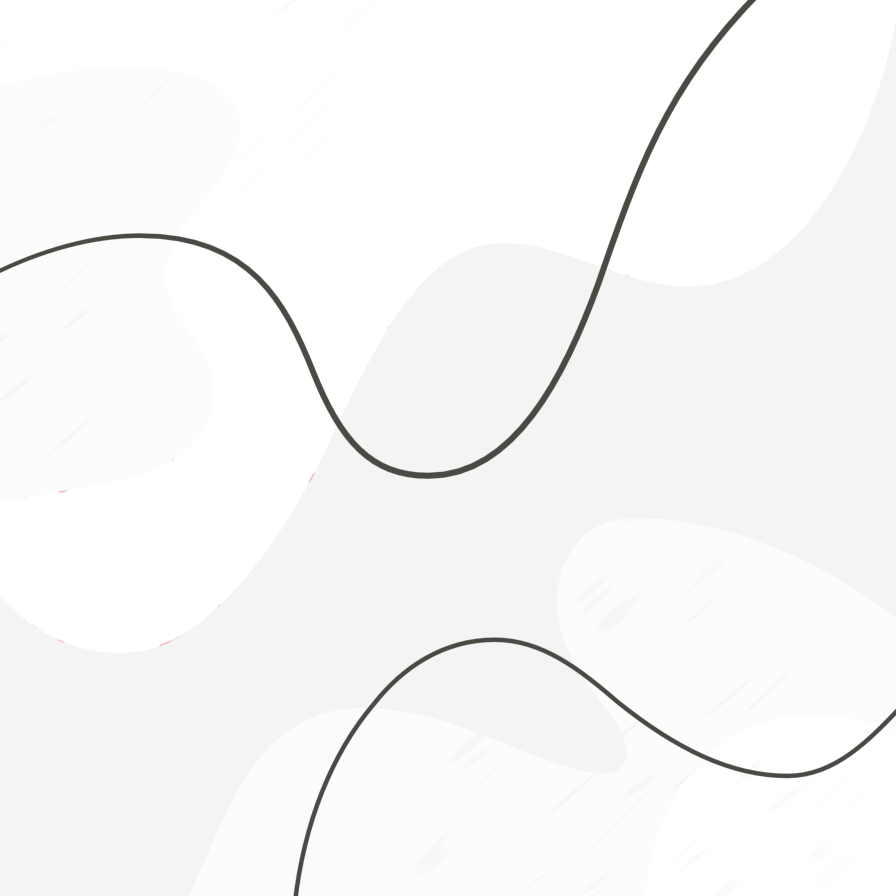
Give the GLSL for this background, as a three.js fragment shader.

```glsl
// Pale organic blobs with faint brush streaks, crossed by two flowing dark lines.

varying vec2 vUv;

const vec3 WHITE = vec3(1.0);
const vec3 SOFT_WHITE = vec3(0.988);
const vec3 PALE_GREY = vec3(0.957);
const vec3 INK = vec3(0.29, 0.29, 0.27);
const vec3 FLECK_RED = vec3(0.92, 0.55, 0.52);

const int CURVE_STEPS = 16;
const float EDGE = 0.0009;             // half width of smoothed edges
const float UPPER_THIN = 0.0023;       // half widths of the lines
const float UPPER_THICK = 0.0034;
const float LOWER_WIDTH = 0.0025;
const float STREAK_ANGLE = 0.72;
const vec2 STREAK_SCALE = vec2(9.0, 85.0);
const float STREAK_DEPTH = 0.022;
const float FLECK_SCALE = 48.0;
const float FLECK_STRENGTH = 0.55;

// Path state: last point, squared distance, and side (-1 below the path)
struct Path {
  vec2 at;
  float dist2;
  float side;
};

Path moveTo(vec2 start) {
  return Path(start, 10.0, 1.0);
}

// Adds a cubic curve; crossings of an upward ray flip the side
void curveTo(inout Path path, vec2 p, vec2 c1, vec2 c2, vec2 end) {
  vec2 start = path.at;
  vec2 a = start;
  for (int i = 1; i <= CURVE_STEPS; i++) {
    float t = float(i) / float(CURVE_STEPS);
    float s = 1.0 - t;
    vec2 b = s * s * s * start + 3.0 * s * s * t * c1 + 3.0 * s * t * t * c2 + t * t * t * end;
    vec2 ab = b - a;
    vec2 ap = p - a;
    vec2 gap = ap - ab * clamp(dot(ap, ab) / dot(ab, ab), 0.0, 1.0);
    path.dist2 = min(path.dist2, dot(gap, gap));
    if ((a.x > p.x) != (b.x > p.x) && a.y + ab.y * ap.x / ab.x > p.y) path.side = -path.side;
    a = b;
  }
  path.at = a;
}

float signedDistance(Path path) {
  return path.side * sqrt(path.dist2);
}

float cover(float d) {
  return 1.0 - smoothstep(-EDGE, EDGE, d);
}

vec2 hashGradient(vec2 cell) {
  vec3 h = fract(cell.xyx * vec3(0.1031, 0.1030, 0.0973));
  h += dot(h, h.yzx + 33.33);
  float angle = 6.28319 * fract((h.x + h.y) * h.z);
  return vec2(cos(angle), sin(angle));
}

float gradientNoise(vec2 p) {
  vec2 i = floor(p);
  vec2 f = p - i;
  vec2 u = f * f * f * (f * (f * 6.0 - 15.0) + 10.0);
  vec2 e = vec2(1.0, 0.0);
  float low = mix(dot(hashGradient(i), f), dot(hashGradient(i + e), f - e), u.x);
  float high = mix(dot(hashGradient(i + e.yx), f - e.yx), dot(hashGradient(i + 1.0), f - 1.0), u.x);
  return mix(low, high, u.y);
}

float zone(vec2 p, vec2 center, float radius) {
  return 1.0 - smoothstep(0.3 * radius, radius, length(p - center));
}

void main() {
  vec2 p = vUv;

  // Grey field below the large white area
  Path field = moveTo(vec2(1.005, 1.01));
  curveTo(field, p, vec2(0.986, 0.857), vec2(0.898, 0.68), vec2(0.768, 0.68));
  curveTo(field, p, vec2(0.697, 0.68), vec2(0.632, 0.729), vec2(0.56, 0.729));
  curveTo(field, p, vec2(0.475, 0.729), vec2(0.423, 0.622), vec2(0.378, 0.529));
  curveTo(field, p, vec2(0.319, 0.395), vec2(0.228, 0.271), vec2(0.137, 0.271));
  curveTo(field, p, vec2(0.078, 0.271), vec2(0.033, 0.297), vec2(-0.008, 0.342));

  // Soft blob at the left
  Path leftBlob = moveTo(vec2(-0.013, 0.9));
  curveTo(leftBlob, p, vec2(0.117, 0.941), vec2(0.268, 0.935), vec2(0.268, 0.859));
  curveTo(leftBlob, p, vec2(0.268, 0.792), vec2(0.185, 0.759), vec2(0.185, 0.694));
  curveTo(leftBlob, p, vec2(0.185, 0.635), vec2(0.237, 0.622), vec2(0.237, 0.564));
  curveTo(leftBlob, p, vec2(0.237, 0.46), vec2(0.104, 0.46), vec2(-0.013, 0.438));

  // Soft blob at the lower right, with a white hill on it
  Path rightBlob = moveTo(vec2(1.016, 0.297));
  curveTo(rightBlob, p, vec2(0.924, 0.375), vec2(0.807, 0.422), vec2(0.71, 0.422));
  curveTo(rightBlob, p, vec2(0.651, 0.422), vec2(0.622, 0.378), vec2(0.622, 0.329));
  curveTo(rightBlob, p, vec2(0.622, 0.245), vec2(0.699, 0.206), vec2(0.699, 0.16));
  curveTo(rightBlob, p, vec2(0.699, 0.143), vec2(0.688, 0.135), vec2(0.671, 0.137));
  curveTo(rightBlob, p, vec2(0.599, 0.141), vec2(0.514, 0.21), vec2(0.404, 0.21));
  curveTo(rightBlob, p, vec2(0.273, 0.21), vec2(0.247, 0.063), vec2(0.202, -0.016));
  Path hill = moveTo(vec2(1.016, 0.177));
  curveTo(hill, p, vec2(0.977, 0.195), vec2(0.944, 0.202), vec2(0.905, 0.202));
  curveTo(hill, p, vec2(0.794, 0.202), vec2(0.72, 0.102), vec2(0.72, -0.016));

  // Dark lines
  Path upper = moveTo(vec2(-0.01, 0.693));
  curveTo(upper, p, vec2(0.046, 0.721), vec2(0.104, 0.737), vec2(0.156, 0.737));
  curveTo(upper, p, vec2(0.28, 0.737), vec2(0.319, 0.661), vec2(0.349, 0.586));
  curveTo(upper, p, vec2(0.38, 0.508), vec2(0.414, 0.469), vec2(0.478, 0.469));
  curveTo(upper, p, vec2(0.573, 0.469), vec2(0.629, 0.577), vec2(0.668, 0.684));
  curveTo(upper, p, vec2(0.71, 0.805), vec2(0.742, 0.902), vec2(0.849, 1.01));
  Path lower = moveTo(vec2(0.329, -0.009));
  curveTo(lower, p, vec2(0.339, 0.082), vec2(0.371, 0.16), vec2(0.417, 0.214));
  curveTo(lower, p, vec2(0.449, 0.255), vec2(0.495, 0.286), vec2(0.552, 0.286));
  curveTo(lower, p, vec2(0.605, 0.286), vec2(0.647, 0.253), vec2(0.69, 0.216));
  curveTo(lower, p, vec2(0.755, 0.164), vec2(0.816, 0.134), vec2(0.879, 0.134));
  curveTo(lower, p, vec2(0.931, 0.134), vec2(0.97, 0.173), vec2(1.009, 0.215));

  // Flat layers
  float fieldDist = signedDistance(field);
  float leftDist = signedDistance(leftBlob);
  float rightCover = cover(signedDistance(rightBlob));
  vec3 color = mix(WHITE, SOFT_WHITE, cover(leftDist));
  color = mix(color, PALE_GREY, cover(fieldDist));
  color = mix(color, SOFT_WHITE, rightCover);
  color = mix(color, WHITE, cover(signedDistance(hill)));

  // Faint diagonal streaks on the light shapes
  float c = cos(STREAK_ANGLE), s = sin(STREAK_ANGLE);
  vec2 along = vec2(c * p.x + s * p.y, c * p.y - s * p.x);
  float streak = smoothstep(0.32, 0.46, gradientNoise(along * STREAK_SCALE));
  float worn = max(zone(p, vec2(0.18, 1.0), 0.3), zone(p, vec2(0.04, 0.6), 0.2));
  worn = max(worn, rightCover * zone(p, vec2(0.66, 0.16), 0.42));
  color -= STREAK_DEPTH * streak * worn;

  // Broken red flecks on the lower rims
  float rim = min(abs(fieldDist) + step(0.7, p.y), abs(leftDist) + step(0.5, p.y));
  float fleck = smoothstep(0.28, 0.4, gradientNoise(p * FLECK_SCALE));
  color = mix(color, FLECK_RED, FLECK_STRENGTH * fleck * cover(rim - EDGE));

  float upperWidth = mix(UPPER_THIN, UPPER_THICK, smoothstep(0.0, 0.45, p.x));
  float ink = max(cover(sqrt(upper.dist2) - upperWidth), cover(sqrt(lower.dist2) - LOWER_WIDTH));
  gl_FragColor = vec4(mix(color, INK, ink), 1.0);
}
```
